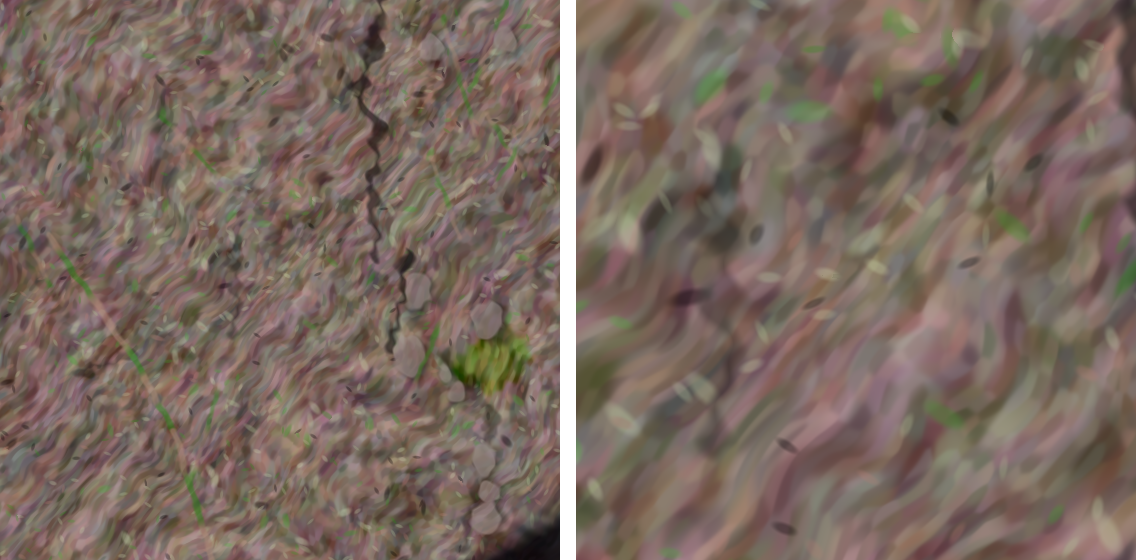
Left: the whole. Right: its middle third, enlarged.
A Shadertoy shader for this texture:

```glsl
const vec3 SOIL = vec3(0.476, 0.400, 0.368);
const vec3 CRACK = vec3(0.20, 0.16, 0.15);
const vec3 STRAW = vec3(0.57, 0.56, 0.46);
const vec3 STONE = vec3(0.54, 0.48, 0.46);
const vec3 LEAF = vec3(0.29, 0.46, 0.20);
const vec3 PINK = vec3(0.60, 0.45, 0.41);
const vec3 MOSS = vec3(0.33, 0.38, 0.14);
const vec3 SHADE = vec3(0.09, 0.07, 0.08);
const float GRAIN_ANGLE = 0.95;
const float GRAIN_STRETCH = 2.1;
const float TONE_AMOUNT = 0.25;
const float TINT_AMOUNT = 0.17;
const float EDGE = 0.003;

// Line features as start.xy, end.xy
const vec4 STALKS[12] = vec4[12](
    vec4(.085, .58, .24, .36), vec4(.24, .36, .31, .23), vec4(.31, .23, .38, .0),
    vec4(.39, .31, .34, .13), vec4(.29, .79, .39, .685), vec4(.77, .72, .82, .575),
    vec4(.905, 1., .84, .84), vec4(.79, .97, .85, .76), vec4(.87, .80, .935, .69),
    vec4(1., .86, .89, .68), vec4(.83, .52, .72, .27), vec4(.03, .61, .09, .49));
const vec4 CRACKS[10] = vec4[10](
    vec4(.69, 1.02, .67, .92), vec4(.67, .92, .635, .83), vec4(.635, .83, .675, .78),
    vec4(.675, .78, .665, .68), vec4(.665, .68, .67, .55), vec4(.73, .55, .70, .38),
    vec4(.42, .56, .42, .40), vec4(.88, .26, .83, .02), vec4(.61, .87, .64, .83),
    vec4(.24, .36, .14, .34));
// Pebbles as centre.xy, radii.xy
const vec4 PEBBLES[10] = vec4[10](
    vec4(.87, .428, .028, .036), vec4(.745, .48, .025, .03), vec4(.73, .365, .028, .036),
    vec4(.793, .335, .011, .018), vec4(.815, .30, .015, .02), vec4(.865, .18, .018, .035),
    vec4(.875, .12, .019, .02), vec4(.865, .075, .025, .03), vec4(.905, .93, .02, .025),
    vec4(.77, .915, .018, .025));

vec3 hash3(vec2 p) {
    vec3 q = fract(vec3(p.xyx) * vec3(.1031, .1030, .0973));
    q += dot(q, q.yxz + 33.33);
    return fract((q.xxy + q.yzz) * q.zyx);
}

mat2 rotation(float a) { return mat2(cos(a), -sin(a), sin(a), cos(a)); }

vec2 waves(vec2 p) {
    return sin(p.yx * 1.3 + 2.1 * sin(p * .7 + 1.)) + .5 * sin(p.yx * 2.9 + p * 1.7);
}

// Smooth cellular noise: soft patches, each with its own random triple
vec3 grains(vec2 p) {
    vec2 cell = floor(p);
    vec4 sum = vec4(0.);
    for (int j = -1; j <= 1; j++)
    for (int i = -1; i <= 1; i++) {
        vec2 id = cell + vec2(i, j);
        vec3 h = hash3(id);
        vec2 d = id + .15 + .7 * h.yz - p;
        sum += vec4(hash3(id + 71.), 1.) * exp(-6. * dot(d, d));
    }
    return sum.xyz / sum.w - .5;
}

// Sparse slivers with random direction; xyz = colour, w = coverage
vec4 flecks(vec2 p, float chance) {
    vec2 cell = floor(p);
    vec4 best = vec4(STRAW, 0.);
    for (int j = -1; j <= 1; j++)
    for (int i = -1; i <= 1; i++) {
        vec2 id = cell + vec2(i, j);
        vec3 h = hash3(id + 19.), k = hash3(id + 143.);
        vec2 d = rotation(k.x * 3.14) * (p - id - h.xy);
        float cover = step(h.z, chance) * (1. - smoothstep(.4, 1.1, length(d / vec2(.55, .17 + .12 * k.y))));
        vec3 tint = k.z < .45 ? STRAW + .1 * k.y : k.z < .7 ? LEAF + .1 * k.y : k.z < .85 ? PINK : CRACK;
        if (cover > best.w) best = vec4(tint, cover);
    }
    return best;
}

// x = distance to segment, y = position along it
vec2 segment(vec2 p, vec4 s) {
    vec2 d = s.zw - s.xy;
    float t = clamp(dot(p - s.xy, d) / dot(d, d), 0., 1.);
    return vec2(length(p - s.xy - d * t), t);
}

float ellipse(vec2 p, vec2 r) { return (length(p / r) - 1.) * min(r.x, r.y); }

void mainImage(out vec4 fragColor, in vec2 fragCoord) {
    vec2 uv = fragCoord / iResolution.xy;
    vec2 rough = .0045 * waves(uv * 75.) + .003 * waves(uv * 31.);

    // Soil streaks at three sizes
    vec2 q = rotation(GRAIN_ANGLE) * (uv + .006 * waves(uv * 24.) + .02 * waves(uv * 5.));
    q.x /= GRAIN_STRETCH;
    vec3 g = .55 * grains(q * 32.) + .75 * grains(q * 72. + 40.) + .5 * grains(q * 135. + 90.);
    vec3 tint = g.y * vec3(.5, -.35, -.1) + g.z * vec3(.15, .2, -.45);
    vec3 grit = TONE_AMOUNT * g.x + TINT_AMOUNT * tint;
    vec3 col = SOIL + grit + .008 * waves(uv * 7.).x;

    // Scattered straw, leaf bits and grit
    vec4 f = flecks(uv * 34. + 3. * rough, .13);
    col = mix(col, f.xyz + .5 * grit, .65 * f.w);
    f = flecks(uv * 62. + 17. + 5. * rough, .15);
    col = mix(col, f.xyz + .5 * grit, .55 * f.w);

    // Cracks with ragged width
    for (int i = 0; i < 10; i++) {
        vec2 s = segment(uv + rough, CRACKS[i]);
        float width = .006 + .005 * sin(uv.y * 83. + 2. * sin(uv.y * 37.));
        float depth = i < 6 ? .85 : .5;
        col = mix(col, CRACK + .4 * grit, depth * (1. - smoothstep(width - .004, width + .007, s.x)));
    }

    // Moss clump
    vec2 m = rotation(.5) * (uv - vec2(.878, .352) + 1.3 * rough);
    float moss = 1. - smoothstep(-.012, .008, ellipse(m, vec2(.072, .052)));
    col = mix(col, MOSS + 1.2 * grit, .9 * moss);

    // Pebbles and the shadows at their right
    for (int i = 0; i < 10; i++) {
        vec4 s = PEBBLES[i];
        vec2 d = uv - s.xy + .6 * rough;
        float shadow = 1. - smoothstep(-.008, .010, ellipse(d - vec2(.35, -.25) * s.zw, s.zw));
        float body = 1. - smoothstep(-EDGE, EDGE, ellipse(d, s.zw));
        col = mix(col, CRACK + .5 * grit, .55 * shadow);
        col = mix(col, STONE + .4 * grit - .8 * d.x + .6 * d.y, .9 * body);
    }

    // Stalks, banded green and pink along their length
    for (int i = 0; i < 12; i++) {
        float id = float(i);
        vec2 s = segment(uv + .35 * rough, STALKS[i]);
        float width = i < 3 ? .0055 : .004;
        float cover = 1. - smoothstep(width - EDGE, width + EDGE, s.x);
        float band = smoothstep(-.4, .5, sin(s.y * 8. + id * 2.3 - 1.));
        vec3 stalk = mix(mix(PINK, STRAW, .3), LEAF, band) + .5 * grit;
        col = mix(col, stalk, cover * (i < 3 ? .9 : .7));
    }

    // Deep shade in the lower right corner
    float corner = uv.y - .55 * (uv.x - .82) + rough.x;
    col = mix(SHADE + .2 * grit, col, smoothstep(-.045, .02, corner));

    fragColor = vec4(clamp(col, 0., 1.), 1.);
}
```
